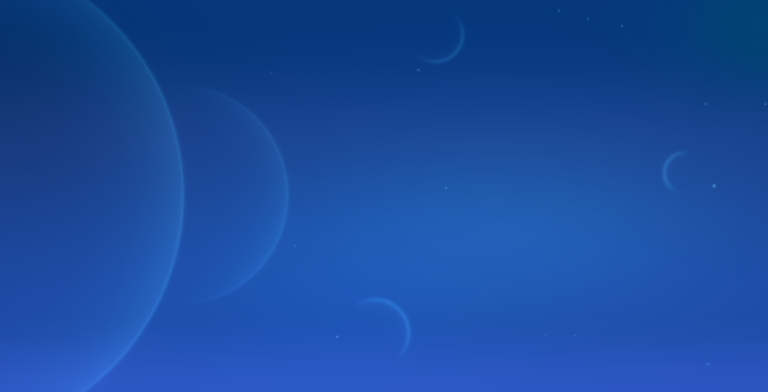
This background is drawn by a Shadertoy shader. Its source:

```glsl
vec2 hash2(vec2 p) {
    return fract(sin(vec2(dot(p, vec2(127.1, 311.7)), dot(p, vec2(269.5, 183.3)))) * 4375.85);
}

// Soft elliptical falloff
float glow(vec2 p, vec2 center, vec2 size) {
    vec2 q = (p - center) / size;
    return exp(-dot(q, q));
}

vec3 skyColor(vec2 p) {
    vec3 sky = mix(vec3(0.17, 0.335, 0.755), vec3(0.115, 0.29, 0.65), smoothstep(0.0, 0.2, p.y));
    sky = mix(sky, vec3(0.10, 0.25, 0.55), smoothstep(0.15, 0.68, p.y));
    sky = mix(sky, vec3(0.025, 0.215, 0.49), smoothstep(0.62, 0.94, p.y));

    // Broad central light, shaded left side and teal corner
    sky += vec3(0.025, 0.095, 0.10) * glow(p, vec2(1.32, 0.43), vec2(0.58, 0.24));
    sky += vec3(0.0, 0.03, 0.05) * glow(p, vec2(0.8, 0.3), vec2(0.45, 0.3));
    sky -= vec3(0.005, 0.03, 0.075) * glow(p, vec2(0.0, 0.78), vec2(0.4, 0.3));
    sky = mix(sky, vec3(0.0, 0.27, 0.44), 0.85 * glow(p, vec2(1.96, 0.94), vec2(0.24, 0.17)));
    return sky;
}

// Translucent disc with a thin lit edge and a wide inner haze
vec3 planet(vec2 p, vec2 center, float radius, float lightAngle, float haze, float rim) {
    vec2 q = p - center;
    float d = length(q) - radius;
    float blur = 0.002 + 0.7 / iResolution.y;
    vec2 light = vec2(cos(lightAngle), sin(lightAngle));
    float facing = smoothstep(-0.15, 0.95, dot(q / max(length(q), 0.001), light));
    float inside = 1.0 - smoothstep(-blur, blur, d);
    float inner = haze * exp(min(d, 0.0) / (radius * 0.16));
    float edge = rim * exp(-pow(d / (blur + 0.0025), 2.0));
    float halo = 0.12 * haze * exp(-max(d, 0.0) / (radius * 0.08)) * (1.0 - inside);
    return vec3(0.07, 0.17, 0.16) * facing * (inside * inner + edge + halo);
}

// Sparse faint stars, one candidate in each cell
float stars(vec2 p) {
    vec2 cell = floor(p * 9.0);
    vec2 seed = hash2(cell);
    vec2 offset = fract(p * 9.0) - 0.15 - 0.7 * hash2(cell + 41.0);
    float size = 0.0017 + 0.5 / iResolution.y;
    float d = length(offset) / 9.0;
    return step(0.86, seed.x) * (0.3 + 0.7 * seed.y) * exp(-d * d / (size * size));
}

void mainImage(out vec4 fragColor, in vec2 fragCoord) {
    vec2 p = fragCoord / iResolution.y;
    p.x *= 1.954 * iResolution.y / iResolution.x;
    vec3 color = skyColor(p);

    // Large overlapping planets
    vec2 bigCenter = vec2(-0.158, 0.503);
    float behind = smoothstep(-0.003, 0.003, length(p - bigCenter) - 0.625);
    color += behind * planet(p, vec2(0.452, 0.503), 0.281, 0.0, 0.36, 0.16);
    color += planet(p, bigCenter, 0.625, 0.0, 0.55, 0.27);

    // Small crescents
    color += planet(p, vec2(1.107, 0.913), 0.071, -0.75, 0.22, 0.40);
    color += planet(p, vec2(1.742, 0.559), 0.052, 2.85, 0.22, 0.48);
    color += planet(p, vec2(0.954, 0.150), 0.087, 0.65, 0.30, 0.40);

    color += vec3(0.12, 0.20, 0.17) * stars(p) * smoothstep(0.6, 0.8, p.x);
    color += vec3(0.15, 0.26, 0.20) * glow(p, vec2(1.817, 0.526), vec2(0.004));
    fragColor = vec4(clamp(color, 0.0, 1.0), 1.0);
}
```
